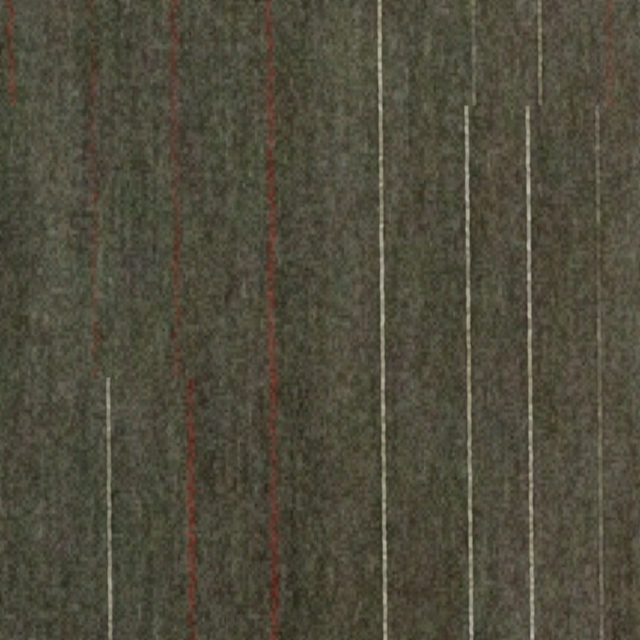
Reproduce this texture procedurally as a Shadertoy shader.

```glsl
// Olive woven carpet with long vertical threads: pale cords and soft rust strands.
// The ground layers stretched value noise (bands, streaks, grain, flecks); a loop
// lays the threads, each cut at a plank joint where tone, strength and place change.

#define GROUND vec3(0.304, 0.295, 0.236)
#define PALE vec3(0.610, 0.595, 0.520)
#define RUST vec3(0.390, 0.232, 0.188)
#define THREADS 8
#define SPACING 0.128
#define CORD_WIDTH 0.0034
#define STRAND_WIDTH 0.0088
#define GRAIN 0.104
#define STREAK 0.058
#define BAND 0.062
#define TINT 0.040

float hash(vec2 p) {
    vec3 q = fract(vec3(p.xyx) * 0.1031);
    q += dot(q, q.yzx + 33.33);
    return fract((q.x + q.y) * q.z);
}

// Value noise, centred on zero
float noise(vec2 p) {
    vec2 cell = floor(p), f = fract(p);
    f = f * f * (3.0 - 2.0 * f);
    float low = mix(hash(cell), hash(cell + vec2(1, 0)), f.x);
    float high = mix(hash(cell + vec2(0, 1)), hash(cell + vec2(1, 1)), f.x);
    return mix(low, high, f.y) - 0.5;
}

// Brightness of the weave: broad bands, thin streaks, then grain
float weave(vec2 uv) {
    float shade = BAND * noise(uv * vec2(13.0, 1.6) + 7.0);
    shade += 0.5 * BAND * noise(uv * vec2(38.0, 2.5) + 81.0);
    shade += STREAK * noise(uv * vec2(120.0, 11.0) + 23.0);
    shade += GRAIN * noise(uv * vec2(215.0, 190.0) + 41.0);
    shade += 0.65 * GRAIN * noise(uv * vec2(115.0, 80.0) + 59.0);
    return shade;
}

// Uneven dye: slow and fine colour drift, browner towards the right
vec3 dye(vec2 uv) {
    vec3 drift = vec3(0.0);
    for (int k = 0; k < 3; k++) {
        vec2 seed = vec2(17.0, 31.0) * float(k + 1);
        drift[k] = 0.50 * noise(uv * vec2(30.0, 12.0) + seed)
                 + 0.60 * noise(uv * vec2(90.0, 70.0) + seed * 3.0);
    }
    drift -= dot(drift, vec3(0.333));
    return TINT * drift + (uv.x - 0.5) * vec3(0.022, 0.004, 0.002);
}

// Sparse short flecks: light ones above zero, dark ones below
float flecks(vec2 uv) {
    float light = smoothstep(0.29, 0.46, noise(uv * vec2(110.0, 55.0) + 113.0));
    float dark = smoothstep(0.33, 0.48, noise(uv * vec2(125.0, 95.0) + 151.0));
    return 0.055 * light - 0.045 * dark;
}

// One piece of thread, on the upper or lower side of its joint
vec3 layThread(vec3 color, vec2 uv, float id, bool upper, float shade) {
    float px = 1.0 / iResolution.y;
    bool unbroken = abs(id - 3.5) < 1.0;
    float joint = unbroken ? -1.0 : (id > 0.5 && id < 3.5 ? 0.41 : 0.835);
    bool warm = upper ? mod(id + 1.0, 8.0) < 4.5 : abs(id - 2.5) < 1.0;

    float strength = min(1.0, id * 0.85) * (id > 6.5 ? 0.5 : 1.0);
    if (upper) strength = unbroken ? 1.0 : (mod(id, 2.0) < 0.5 ? 0.8 : 0.5);

    // Place: even spacing, a bulge right of centre, a slight lean and wobble
    float x = 0.04 + SPACING * id + 0.065 * max(0.0, 1.0 - abs(id - 4.6) * 0.5);
    if (upper) x += clamp(0.012 * (id - 4.0), -0.02, 0.02);
    x += 0.009 * (0.5 - uv.y);
    float loose = warm ? 0.006 : 0.0012;
    x += loose * noise(vec2(id * 9.0, uv.y * 120.0));

    // Coverage: soft sides, clean cut at the joint, gaps in weak threads
    float width = warm ? STRAND_WIDTH : CORD_WIDTH;
    float core = warm ? 0.1 : 0.3;
    float d = abs(uv.x - x);
    float cover = 1.0 - smoothstep(width * core, width * 1.25 + 0.5 * px, d);
    float side = smoothstep(-px, px, uv.y - joint);
    side = upper ? side : 1.0 - side;
    float gaps = smoothstep(-0.25, 0.2, noise(vec2(id * 5.0 + 3.0, uv.y * 65.0)));
    cover *= side * strength * mix(gaps, 1.0, strength);

    // Strands fade in and out and keep the weave grain
    float wear = noise(vec2(id * 13.0, uv.y * 7.0));
    if (warm) {
        float patchy = noise(uv * vec2(150.0, 115.0) + id * 19.0);
        vec3 strand = RUST + shade + wear * vec3(0.09, 0.04, 0.03);
        return mix(color, strand, cover * clamp(0.74 + 0.8 * patchy + 0.3 * wear, 0.0, 1.0));
    }

    // Cords are beaded by their twist and sit in a faint shadow
    float twist = noise(vec2(id * 3.0, uv.y * 170.0));
    vec3 cord = PALE + 0.20 * twist + 0.5 * shade + wear * vec3(0.09, 0.09, 0.14);
    color -= 0.025 * side * strength * (1.0 - smoothstep(0.003, 0.010, d));
    return mix(color, cord, cover);
}

void mainImage(out vec4 fragColor, in vec2 fragCoord) {
    vec2 uv = fragCoord / iResolution.xy;
    float shade = weave(uv);

    // Ground, a little lighter towards the top right
    float slope = 0.022 * (uv.x - 0.5) + 0.022 * (uv.y - 0.5);
    vec3 color = GROUND + shade + slope + dye(uv) + flecks(uv);

    for (int i = 0; i < THREADS; i++) {
        color = layThread(color, uv, float(i), false, shade);
        color = layThread(color, uv, float(i), true, shade);
    }
    fragColor = vec4(clamp(color, 0.0, 1.0), 1.0);
}
```
